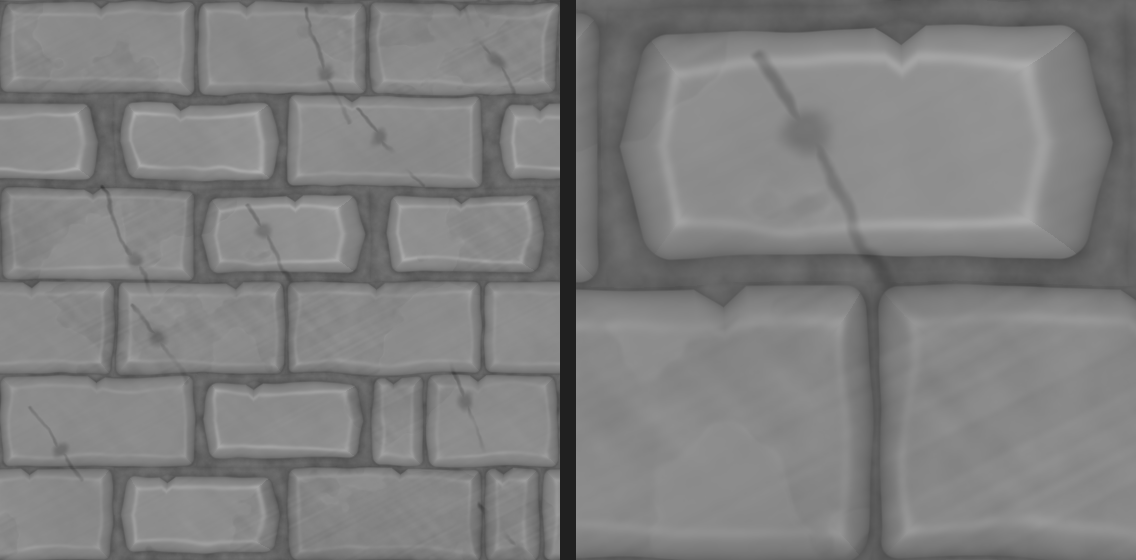
Left: the whole. Right: its middle third, enlarged.
Give the GLSL for this texture map, as a WebGL 1 fragment shader.

```glsl
precision highp float;
// Weathered grey stone wall: six courses of bevelled, cracked blocks in dark mortar.
uniform vec2 u_resolution;

float hash(vec2 p) {
  vec3 h = fract(p.xyx * 0.1031);
  h += dot(h, h.yzx + 33.33);
  return fract((h.x + h.y) * h.z);
}

// Value noise that repeats after the given whole number of lattice cells.
float noise(vec2 p, vec2 period) {
  vec2 i = floor(p), f = fract(p);
  f = f * f * (3.0 - 2.0 * f);
  vec2 a = mod(i, period), b = mod(i + 1.0, period);
  return mix(mix(hash(a), hash(vec2(b.x, a.y)), f.x),
             mix(hash(vec2(a.x, b.y)), hash(b), f.x), f.y);
}

float tiledNoise(vec2 p, float n) { return noise(p * n, vec2(n)); }

float fbm(vec2 p, float n) {
  float sum = 0.0, amp = 0.5;
  for (int i = 0; i < 5; i++) {
    sum += amp * tiledNoise(p + 0.37 * float(i), n);
    n *= 2.0;
    amp *= 0.5;
  }
  return sum;
}

float roundBox(vec2 q, vec2 size, float r) {
  vec2 d = abs(q) - size + r;
  return length(max(d, 0.0)) + min(max(d.x, d.y), 0.0) - r;
}

// Which columns of a course hold a short block, as a three-bit code.
float isShort(float row, float col) {
  float code = row == 1.0 ? 5.0 : row == 2.0 ? 6.0 : row == 4.0 ? 2.0 : row == 5.0 ? 1.0 : 0.0;
  return mod(floor(code / exp2(col) + 0.01), 2.0);
}

// Dark wandering cracks with a stained knot along each.
float cracks(vec2 p) {
  vec2 w = p + 0.035 * (vec2(fbm(p, 14.0), fbm(p + 0.43, 14.0)) - 0.5);
  float dark = 0.0;
  for (int i = 0; i < 9; i++) {
    float k = float(i);
    vec2 start = k < 6.0 ? vec2(0.83, 0.02) + k * vec2(-0.195, 0.175)
                         : vec2(0.55, 0.02) + (k - 6.0) * vec2(-0.374, 0.31);
    vec2 dir = vec2(0.03 + 0.1 * hash(vec2(k, 7.0)), k < 6.0 ? 0.14 : 0.2);
    vec2 q = fract(w - start + 0.4) - 0.4;
    float t = clamp(dot(q, dir) / dot(dir, dir), 0.0, 1.0);
    float line = 1.0 - smoothstep(0.0005, 0.006, length(q - dir * t));
    float knot = 1.0 - smoothstep(0.005, 0.022, length(q - dir * (0.2 + 0.6 * hash(vec2(k, 3.0)))));
    dark = max(dark, max(line * (0.9 - 0.4 * t), knot * 0.8));
  }
  return dark * smoothstep(0.15, 0.6, tiledNoise(p, 17.0));
}

void main() {
  vec2 uv = gl_FragCoord.xy / u_resolution;
  vec2 p = vec2(uv.x, 1.0 - uv.y);
  float aa = 1.2 / u_resolution.y;

  // Wobbled outlines, then course, column and block bounds.
  vec2 w = p - vec2(0.0, 0.003);
  w += 0.009 * (vec2(tiledNoise(p, 9.0), tiledNoise(p + 0.31, 9.0)) - 0.5);
  w += 0.004 * (vec2(tiledNoise(p, 31.0), tiledNoise(p + 0.57, 31.0)) - 0.5);
  float row = mod(floor(w.y * 6.0), 6.0), odd = mod(row, 2.0);
  float x = fract(w.x - 0.205 * odd), mid = 0.352 - 0.045 * odd;
  float col = step(mid, x) + step(0.66, x);
  float lo = col < 0.5 ? 0.0 : col < 1.5 ? mid : 0.66;
  float hi = col < 0.5 ? mid : col < 1.5 ? 0.66 : 1.0;
  if (row > 3.5 && col > 1.5) {
    float split = 0.76;
    if (x < split) hi = split; else lo = split;
  }
  float small = isShort(row, col);
  vec2 q = vec2(x - 0.5 * (lo + hi), (fract(w.y * 6.0) - 0.5) / 6.0);
  vec2 cell = vec2(0.5 * (hi - lo), 0.0833);
  vec2 size = mix(cell - 0.002, vec2(0.143, 0.068), small);
  size.x -= (0.03 + 0.17 * small) * abs(q.y);

  // Block outline with a chipped notch in its top edge.
  float d = roundBox(q, size, 0.013);
  float chipX = size.x * (hash(vec2(row, col + 9.0)) - 0.6);
  d = max(d, 0.011 - 0.7 * abs(q.x - chipX) - abs(q.y + size.y));

  // Mortar darkens towards blocks and course joints.
  vec2 border = cell - abs(q);
  float gap = min(max(d, 0.0), min(border.x, border.y) + 0.004);
  float grain = fbm(p, 48.0) - 0.5;
  float mortar = 0.43 - 0.09 * exp(-gap * 110.0) + 0.13 * grain;

  // Mitred bevel: side facets are darker, the inner rim catches light.
  vec2 e = size - abs(q);
  if (q.x > 0.0) e.x /= 1.0 + 0.5 * small;
  float inner = min(min(e.x, e.y), -d + 0.004);
  float rim = 0.019 * (0.65 + 0.7 * tiledNoise(p, 13.0));
  float bevel = 1.0 - smoothstep(rim - 0.004, rim + 0.003, inner);
  float facet = e.x < e.y ? (q.x > 0.0 ? -0.05 : -0.025) : (q.y < 0.0 ? 0.0 : -0.012);
  float ridge = exp(-pow((inner - rim) / 0.004, 2.0));
  float corner = exp(-pow((e.x - e.y) / 0.008, 2.0)) * exp(-pow((inner - rim) / 0.009, 2.0));
  float stone = 0.52 + 0.018 * small + facet * bevel * (0.6 + 0.4 * small);
  stone += ridge * (0.035 + 0.035 * small) * (0.5 + tiledNoise(p, 19.0)) + 0.035 * corner;
  stone -= 0.13 * exp(min(d, 0.0) * 150.0);

  // Flaked plateaus with pale rims, diagonal scratches and cloudy tone.
  float flake = fbm(p + 0.13 * row, 5.0) - 0.5;
  float plateau = smoothstep(0.0, 0.012, flake);
  float scratch = noise(vec2(7.0 * (p.x + p.y), 60.0 * (p.y - p.x)), vec2(7.0, 60.0))
                + noise(vec2(5.0 * (p.y - p.x), 90.0 * (p.x + 2.0 * p.y)), vec2(5.0, 90.0)) - 1.0;
  stone += 0.018 * plateau + 0.022 * exp(-pow(flake / 0.008, 2.0)) * (1.0 - bevel);
  stone += (0.024 * scratch + 0.045 * grain) * (1.0 - 0.6 * plateau);
  stone += 0.07 * (fbm(p + 0.71, 7.0) - 0.48);

  float shade = mix(stone, mortar, smoothstep(-aa, aa, d)) - 0.13 * cracks(p);
  gl_FragColor = vec4(vec3(clamp(shade, 0.0, 1.0)), 1.0);
}
```
